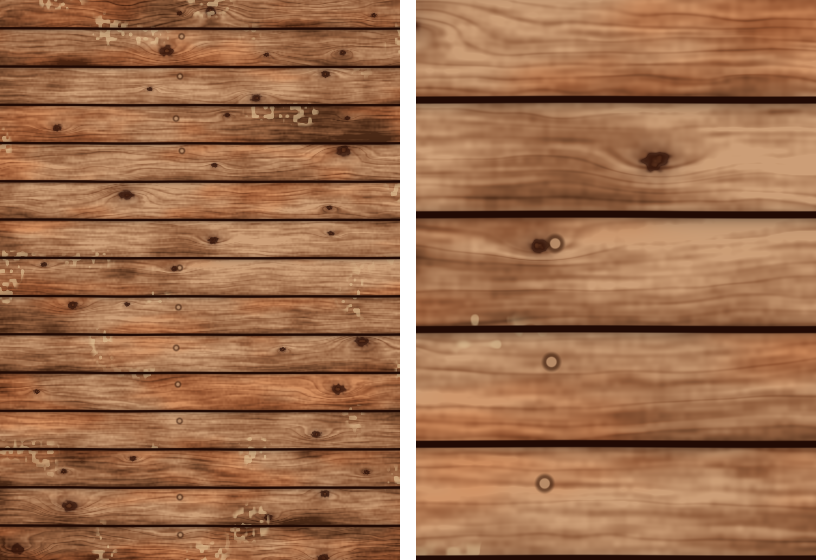
Left: the whole. Right: its middle third, enlarged.
Give the GLSL for this texture, as a Shadertoy shader.

```glsl
// Weathered horizontal wooden siding: stacked planks split by dark shadowed grooves.
// Grain is stretched noise read along a height field that bulges around knots;
// stains, nail heads, pale flecks and a soft vignette vary every plank.

const float PITCH = 0.0683;        // plank height, in canvas heights
const float FIRST_GROOVE = 0.0612; // lowest groove
const int KNOT_SLOTS = 4;          // possible knots per plank

const vec3 GROOVE = vec3(0.13, 0.04, 0.015);
const vec3 UMBER = vec3(0.29, 0.16, 0.085);
const vec3 BROWN = vec3(0.57, 0.37, 0.24);
const vec3 TAN = vec3(0.80, 0.62, 0.465);
const vec3 CREAM = vec3(0.90, 0.78, 0.60);

float hash(vec2 p) {
    return fract(sin(dot(p, vec2(127.1, 311.7))) * 43758.5453);
}

float noise(vec2 p) {
    vec2 i = floor(p), f = fract(p);
    f = f * f * (3.0 - 2.0 * f);
    float low = mix(hash(i), hash(i + vec2(1, 0)), f.x);
    float high = mix(hash(i + vec2(0, 1)), hash(i + vec2(1, 1)), f.x);
    return mix(low, high, f.y);
}

float fbm(vec2 p) {
    float sum = 0.0, gain = 0.53;
    for (int i = 0; i < 4; i++) {
        sum += gain * noise(p);
        p = p * 2.03 + 17.3;
        gain *= 0.5;
    }
    return sum;
}

// Knots of one plank: x = grain bulge, y = core mask, z = dark rim and halo.
// q is in plank heights, q.y running from 0 to 1 across the plank.
vec3 knots(vec2 q, float row, float slotWidth, float soft) {
    vec3 result = vec3(0.0);
    for (int i = 0; i < KNOT_SLOTS; i++) {
        vec2 id = vec2(float(i) + 3.0, row + 41.0);
        float present = step(0.36, hash(id));
        float size = hash(id + 7.7);
        float r = mix(0.045, 0.14, size * size);
        vec2 center = vec2((float(i) + 0.1 + 0.8 * hash(id + 13.1)) * slotWidth,
                           mix(0.15, 0.85, hash(id + 23.9)));
        vec2 d = q - center;
        vec2 b = d / (r * vec2(5.5, 2.2));
        float side = hash(id + 31.3) < 0.5 ? -1.0 : 1.0;
        float e = length(d * vec2(0.82, 1.1)) + r * 0.6 * (noise(d / r * 1.8 + id * 5.0) - 0.5);
        float core = 1.0 - smoothstep(r * 0.55 - soft, r * 0.75 + soft, e);
        float rim = exp(-pow((e - r * 0.72) / (r * 0.3 + soft * 0.5), 2.0));
        float halo = 0.4 * exp(-e * e / (r * r * 4.0));
        result += present * vec3(side * r * 3.8 * exp(-dot(b, b)), core, rim + halo);
    }
    return result;
}

// Brightness ramp from dark grain to pale wood
vec3 woodColor(float t) {
    t = clamp(t, 0.0, 1.0);
    return t < 0.5 ? mix(UMBER, BROWN, t * 2.0) : mix(BROWN, TAN, t * 2.0 - 1.0);
}

// Small nail head: x = disc, y = dark ring
vec2 nail(vec2 d, float r, float soft) {
    float e = length(d);
    return vec2(1.0 - smoothstep(r - soft, r + soft, e),
                1.0 - smoothstep(r * 1.3, r * 2.0 + soft, e));
}

void mainImage(out vec4 fragColor, in vec2 fragCoord) {
    vec2 uv = fragCoord / iResolution.xy;
    vec2 p = fragCoord / iResolution.y;
    float aspect = iResolution.x / iResolution.y;
    float px = 1.0 / iResolution.y;

    // Plank cell, with slightly uneven edges
    float v = (p.y - FIRST_GROOVE + 0.0012 * (noise(vec2(p.x * 9.0, 2.0)) - 0.5)) / PITCH;
    float row = floor(v), f = v - row;
    float seed = hash(vec2(row, 5.3));
    vec2 q = vec2(p.x / PITCH, f);
    vec3 knot = knots(q, row, aspect / PITCH / float(KNOT_SLOTS), px / PITCH);

    // Grain, wavier on a few figured planks
    float figure = pow(hash(vec2(row, 9.1)), 4.0);
    float wave = fbm(vec2(p.x * 6.0 + seed * 50.0, f * 1.3 + row * 7.0));
    float h = f + knot.x + wave * mix(0.35, 1.6, figure) + row * 11.0;
    float coarse = noise(vec2(p.x * 5.0 + seed * 30.0, h * 8.0));
    float fine = noise(vec2(p.x * 22.0 + seed * 70.0, h * 19.0));
    float fiber = noise(vec2(p.x * 55.0, p.y * 300.0));
    float lines = pow(0.5 + 0.5 * sin(h * 44.0 + coarse * 4.0), 5.0);
    float rough = noise(p * vec2(260.0, 210.0));

    // Stains, plank tone and vignette
    float blotch = fbm(vec2(p.x * 7.0 + seed * 90.0, f * 0.9 + row * 5.0));
    float grime = smoothstep(0.52, 0.8, fbm(p * vec2(9.0, 16.0) + 60.0));
    vec2 c = uv - 0.5;
    float t = 0.87 + 0.28 * (coarse - 0.5) + 0.30 * (fine - 0.5) + 0.24 * (fiber - 0.5);
    t += 0.12 * (rough - 0.5) + 0.75 * (blotch - 0.5) + 0.14 * (seed - 0.5);
    t -= lines * mix(0.13, 0.26, figure) + 0.30 * grime;
    t -= 1.1 * c.y * c.y + 0.45 * c.x * c.x;
    t -= 0.16 * (1.0 - smoothstep(0.0, 0.4, f));
    vec3 color = woodColor(t);
    float red = smoothstep(0.42, 0.68, fbm(vec2(p.x * 5.0 + row * 3.7, row * 9.0 + f)));
    color *= mix(vec3(1.0), vec3(1.03, 0.90, 0.80), red);

    // Knots, nails and pale flecks
    color = mix(color, vec3(0.42, 0.23, 0.12), 0.8 * min(knot.y, 1.0));
    color = mix(color, GROOVE * 1.2, 0.75 * min(knot.z, 1.0));
    vec2 nailAt = vec2(0.447 * aspect / PITCH + 0.2 * (seed - 0.5), 0.72 + 0.2 * (seed - 0.5));
    vec2 head = nail(q - nailAt, 0.045, px / PITCH) * step(0.3, hash(vec2(row, 17.0)));
    color = mix(mix(color, UMBER, 0.7 * head.y), TAN, 0.8 * head.x);
    float fleck = smoothstep(0.80, 0.88, noise(p * vec2(11.0, 15.0) + 8.0))
                * smoothstep(0.55, 0.75, noise(p * vec2(150.0, 130.0)));
    color = mix(color, CREAM, 0.6 * fleck);

    // Groove and the shadow cast on the plank below it
    float edge = min(f, 1.0 - f) * PITCH;
    color *= 1.0 - 0.60 * exp(-(1.0 - f) * PITCH / 0.0035) - 0.30 * exp(-f * PITCH / 0.003);
    color = mix(color, GROOVE, 1.0 - smoothstep(0.0018 - px * 0.5, 0.0024 + px * 0.5, edge));
    fragColor = vec4(color, 1.0);
}
```
